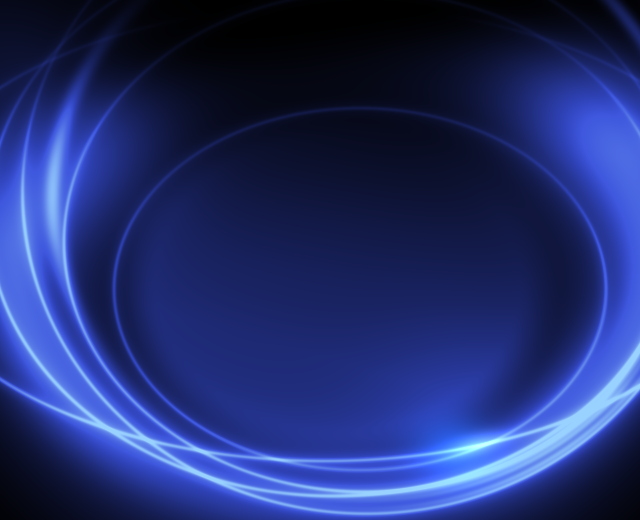
Write a Shadertoy shader that draws this background.

```glsl
// Glowing blue elliptical light trails around a dark, softly lit oval.
#define DEEP_BLUE vec3(0.22, 0.31, 0.86)
#define PALE_BLUE vec3(0.60, 0.82, 1.00)
#define SPARK_BLUE vec3(0.05, 0.30, 0.65)
#define LINE_WIDTH 0.0038
#define HALO_WIDTH 0.014
#define FAN_COUNT 9
#define FLARE_POS vec2(0.42, -0.34)
#define SPARK_POS vec2(0.26, -0.365)

float hash(float n) {
    return fract(sin(n * 127.1) * 43758.5453);
}

float gauss(float d, float width) {
    return exp(-d * d / (width * width));
}

// Approximate signed distance to an axis-aligned ellipse, negative inside.
float ellipse(vec2 p, vec2 center, vec2 radii) {
    vec2 q = (p - center) / radii;
    float k = length(q);
    return k * (k - 1.0) / max(length(q / radii), 1e-4);
}

// Thin bright line with a soft halo.
float trail(float d) {
    return 0.6 * gauss(d, LINE_WIDTH) + 0.2 * gauss(d, HALO_WIDTH);
}

// Brightness to colour: black, blue, pale blue.
vec3 ramp(float light) {
    vec3 blue = DEEP_BLUE * min(light, 1.0);
    return mix(blue, PALE_BLUE, smoothstep(0.8, 2.1, light));
}

// Inner oval: vertical gradient with a lit lower right.
float ovalLight(vec2 p) {
    float d = ellipse(p, vec2(0.034, -0.045), vec2(0.415, 0.345));
    float shade = clamp(0.22 - 0.65 * p.y - 0.18 * p.x, 0.03, 0.34);
    shade += 0.17 * gauss(length(p - vec2(0.28, -0.28)), 0.18);
    return shade * smoothstep(0.03, -0.07, d);
}

// Broad ring of haze, wider and fading towards the top.
float hazeLight(vec2 p) {
    float d = ellipse(p, vec2(0.026, 0.02), vec2(0.617, 0.473));
    float width = 0.075 + 0.06 * smoothstep(-0.1, 0.25, p.y);
    float fade = smoothstep(0.46, 0.10, p.y - 0.15 * p.x);
    float side = mix(0.5, 0.8, smoothstep(0.2, 0.55, abs(p.x)));
    float light = gauss(d, width) * side + 0.22 * gauss(d, 0.17);
    light *= fade;
    // Blue shoulders at the upper left and upper right.
    light += 0.28 * gauss(length(p - vec2(-0.44, 0.19)), 0.17);
    light += 0.15 * gauss(length(p - vec2(0.50, 0.22)), 0.17);
    return light;
}

// Main thin ellipses.
float trailLight(vec2 p) {
    float fade = mix(0.12, 1.0, smoothstep(0.44, 0.0, p.y));
    float inner = ellipse(p, vec2(0.077, -0.056), vec2(0.473, 0.348));
    float light = 0.65 * trail(inner) * mix(0.4, 1.0, smoothstep(0.2, -0.05, p.y));
    light += trail(ellipse(p, vec2(0.090, 0.035), vec2(0.582, 0.481))) * fade;
    light += trail(ellipse(p, vec2(0.090, 0.131), vec2(0.662, 0.619))) * fade;
    light += trail(ellipse(p, vec2(0.026, 0.083), vec2(0.665, 0.537))) * fade;
    float shallow = trail(ellipse(p, vec2(0.010, 0.051), vec2(0.814, 0.4375)));
    light += shallow * fade * mix(1.0, smoothstep(0.2, 0.5, abs(p.x)), step(0.0, p.y));
    return light;
}

// Wide soft streaks at the left and in the top right corner.
float streakLight(vec2 p) {
    float left = ellipse(p, vec2(0.074, 0.115), vec2(0.588, 0.550));
    float lobe = gauss(p.y - 0.13, 0.24) * smoothstep(0.0, -0.3, p.x);
    float light = 0.75 * gauss(left, 0.016) * lobe;
    float corner = ellipse(p, vec2(0.026, 0.083), vec2(0.70, 0.64));
    light += 0.4 * gauss(corner, 0.014) * smoothstep(0.45, 0.6, p.x) * step(0.0, p.y);
    return light;
}

// Bundle of bright strands gathered at the lower right.
float fanLight(vec2 p) {
    float light = 0.0;
    for (int i = 0; i < FAN_COUNT; i++) {
        float id = float(i) + 1.0;
        float t = (id - 0.5) / float(FAN_COUNT);
        vec2 center = mix(vec2(0.090, 0.035), vec2(0.090, 0.131), t);
        vec2 radii = mix(vec2(0.582, 0.481), vec2(0.662, 0.619), t);
        radii += 0.012 * (hash(id) - 0.5);
        float width = mix(0.004, 0.010, hash(id + 17.0));
        light += mix(0.12, 0.3, hash(id + 31.0)) * gauss(ellipse(p, center, radii), width);
    }
    return light * gauss(length((p - FLARE_POS) * vec2(0.75, 1.0)), 0.23);
}

void mainImage(out vec4 fragColor, in vec2 fragCoord) {
    vec2 p = (fragCoord - 0.5 * iResolution.xy) / iResolution.y;

    // Faint ambient light, darkest along the top and in the corners.
    float light = 0.17 * smoothstep(0.45, -0.05, p.y) * smoothstep(0.85, 0.5, length(p));
    light += 0.20 * gauss(length(p - vec2(-0.62, 0.34)), 0.2);

    light += ovalLight(p) + hazeLight(p) + trailLight(p);
    light += streakLight(p) + fanLight(p);
    vec3 color = ramp(light);

    // Spark with a glow rising above the trails.
    vec2 q = p - SPARK_POS;
    color += SPARK_BLUE * 0.65 * gauss(length(q * vec2(0.9, 1.2)), 0.07);
    color += PALE_BLUE * 0.35 * gauss(length(vec2(q.x - 0.04, 2.5 * (q.y - 0.25 * q.x))), 0.05);

    fragColor = vec4(min(color, 1.0), 1.0);
}
```
